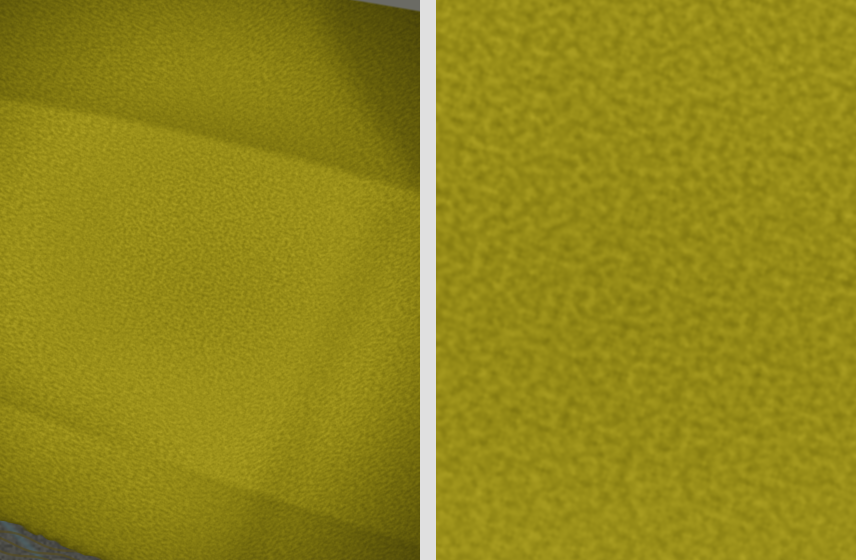
Left, the full canvas; right, a detail of the centre.
This texture is drawn by a Shadertoy shader. Its source:

```glsl
// Olive-yellow crepe cloth with soft diagonal folds, dim corners and a torn lower edge.
// Broad light comes from curved fold profiles; the weave is fine gradient noise,
// pebbled near the middle and drawn out into slanted flecks towards the sides.

const vec3 CLOTH = vec3(0.622, 0.578, 0.108);
const vec3 BACKDROP = vec3(0.31, 0.31, 0.29);
const vec3 THREAD = vec3(0.34, 0.30, 0.12);
const vec3 BLUE_MARK = vec3(0.30, 0.40, 0.43);

float hash(vec2 cell) {
    vec3 q = fract(vec3(cell.xyx) * 0.1031);
    q += dot(q, q.yzx + 33.33);
    return fract((q.x + q.y) * q.z);
}

float valueNoise(vec2 p) {
    vec2 cell = floor(p);
    vec2 f = fract(p);
    f = f * f * (3.0 - 2.0 * f);
    float low = mix(hash(cell), hash(cell + vec2(1.0, 0.0)), f.x);
    float high = mix(hash(cell + vec2(0.0, 1.0)), hash(cell + vec2(1.0, 1.0)), f.x);
    return mix(low, high, f.y);
}

vec2 rotate(vec2 p, float angle) {
    float c = cos(angle);
    float s = sin(angle);
    return vec2(c * p.x - s * p.y, s * p.x + c * p.y);
}

float cornerSlope(vec2 cell, vec2 corner, vec2 f) {
    float angle = 6.2832 * hash(cell + corner);
    return dot(vec2(cos(angle), sin(angle)), f - corner);
}

// Band-limited noise around zero, free of broad blotches.
float gradientNoise(vec2 p) {
    vec2 cell = floor(p);
    vec2 f = fract(p);
    vec2 u = f * f * (3.0 - 2.0 * f);
    float low = mix(cornerSlope(cell, vec2(0.0, 0.0), f), cornerSlope(cell, vec2(1.0, 0.0), f), u.x);
    float high = mix(cornerSlope(cell, vec2(0.0, 1.0), f), cornerSlope(cell, vec2(1.0, 1.0), f), u.x);
    return mix(low, high, u.y);
}

// Shade that is strongest on the fold line and fades away above it.
float foldShade(float height, float softness, float reach) {
    return smoothstep(-softness, softness, height) * exp(-max(height, 0.0) / reach);
}

// Soft band around the line through a and b.
float band(vec2 p, vec2 a, vec2 b, float width) {
    vec2 along = normalize(b - a);
    float d = dot(p - a, vec2(-along.y, along.x));
    return exp(-d * d / (width * width));
}

float flecks(vec2 p, float angle) {
    return gradientNoise(rotate(p, angle) * vec2(92.0, 170.0) + 53.0);
}

// Signed crepe grain; side runs from 0 on the left to 1 on the right.
float crepe(vec2 p, float slant, float side) {
    float pebble = gradientNoise(rotate(p, 0.3) * vec2(125.0, 155.0));
    float drawn = mix(flecks(p, 0.45), flecks(p + 3.0, -0.55), side);
    float fine = valueNoise(rotate(p, 1.1) * 300.0 + 9.0) - 0.5;
    return mix(pebble, drawn, slant) * 1.15 + fine * 0.55;
}

float clothLight(vec2 p) {
    float upperFold = p.y - (1.099 - 0.155 * p.x - 0.07 * p.x * p.x);
    float lowerFold = p.y - (0.375 - 0.37 * p.x + 0.03 * p.x * p.x);
    float cornerFold = p.x - (0.76 + 0.9 * pow(max(1.333 - p.y, 0.0), 1.6));
    float rightward = smoothstep(0.1, 0.6, p.x);

    float light = 0.98 + 0.05 * (valueNoise(p * 5.0) - 0.5);
    light -= 0.045 * smoothstep(-0.012, 0.016, upperFold);
    light -= 0.10 * foldShade(upperFold, 0.014, 0.10);
    light += 0.02 * foldShade(-upperFold, 0.014, 0.08);

    light -= 0.09 * foldShade(-lowerFold, 0.010, 0.09) * rightward;
    light -= 0.11 * foldShade(lowerFold, 0.010, 0.09) * (1.0 - rightward);
    light += 0.03 * foldShade(lowerFold, 0.012, 0.06) * rightward;

    light -= 0.15 * smoothstep(-0.05, 0.06, cornerFold) * smoothstep(-0.01, 0.02, upperFold);
    light -= 0.06 * band(p, vec2(0.69, 0.26), vec2(0.90, 0.76), 0.05) * smoothstep(0.01, 0.1, -upperFold);
    vec2 middle = p - vec2(0.52, 0.70);
    light -= 0.05 * exp(-dot(middle, middle) * 18.0);

    float edgeDistance = length((p - vec2(0.44, 0.68)) * vec2(1.0, 0.92));
    return light * (1.0 - 0.43 * smoothstep(0.38, 0.90, edgeDistance));
}

// Plain grey cloth behind, with a pale blue mark and loose curved threads.
vec3 backdrop(vec2 p, float pixel) {
    vec3 color = BACKDROP * (0.78 + 0.3 * valueNoise(p * 150.0));
    color = mix(color, BLUE_MARK, 0.6 * band(p, vec2(0.02, 0.08), vec2(0.08, 0.02), 0.008));
    for (int i = 0; i < 3; i++) {
        float k = float(i);
        float path = 0.068 - 0.021 * k - 0.28 * p.x + 0.006 * sin(p.x * 38.0 + k * 2.0);
        float strand = 1.0 - smoothstep(0.001, 0.001 + 1.5 * pixel, abs(p.y - path));
        color = mix(color, THREAD, 0.65 * strand);
    }
    return color;
}

void mainImage(out vec4 fragColor, in vec2 fragCoord) {
    vec2 p = fragCoord / iResolution.x;
    float pixel = 1.0 / iResolution.x;
    float slant = smoothstep(0.15, 0.5, length(p - vec2(0.50, 0.72)));
    float light = clothLight(p) * (1.0 + 0.15 * crepe(p, slant, smoothstep(0.35, 0.65, p.x)));
    vec3 color = CLOTH * vec3(light, light, 0.28 + 0.72 * pow(max(light, 0.0), 4.0));
    float torn = p.y - 0.097 + 0.40 * p.x + 0.012 * (valueNoise(p * 60.0) - 0.5);
    float top = 1.333 - 0.17 * (p.x - 0.85) - p.y;
    color *= 1.0 - 0.3 * exp(-max(torn, 0.0) / 0.010);
    color = mix(backdrop(p, pixel), color, smoothstep(-pixel, pixel, torn));
    color = mix(BACKDROP * 1.35, color, smoothstep(-pixel, 2.0 * pixel, top));
    fragColor = vec4(clamp(color, 0.0, 1.0), 1.0);
}
```
